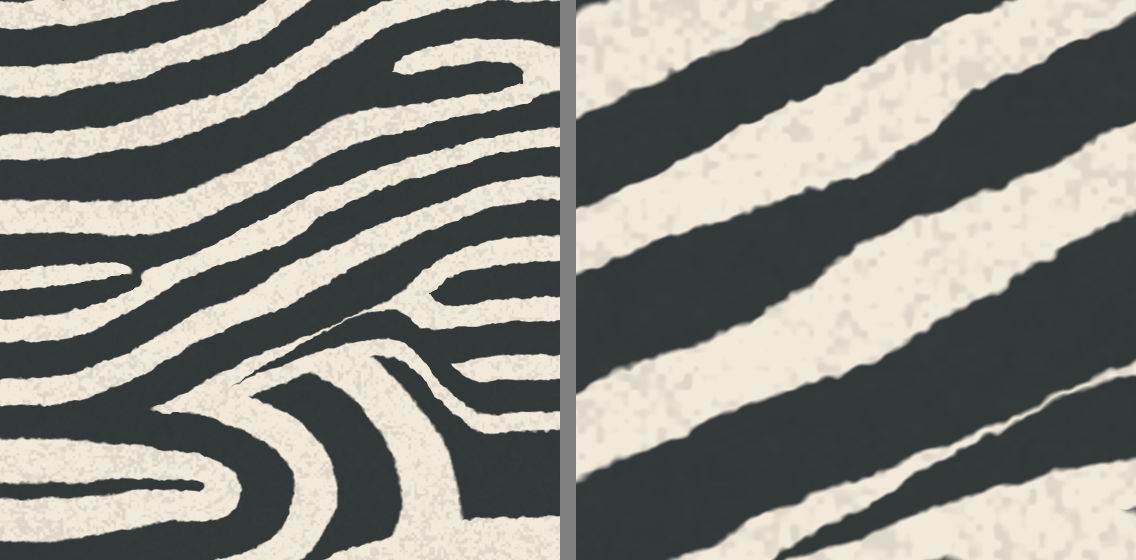
Left, the full canvas; right, a detail of the centre.
Give the GLSL for this pattern, as a three.js fragment shader.

```glsl
// Zebra hide: cream and charcoal stripes with ragged printed edges on grainy paper.
// Stripes are the cosine of a bent phase field; phase defects make the forks and ends.
// The lower part holds nested hooks, drawn as rings around a ridge line.
varying vec2 vUv;

float hash(vec2 p) {
  vec3 q = fract(vec3(p.xyx) * 0.1031);
  q += dot(q, q.yzx + 33.33);
  return fract((q.x + q.y) * q.z);
}

float noise(vec2 p) {
  vec2 i = floor(p), f = fract(p);
  f = f * f * (3.0 - 2.0 * f);
  return mix(mix(hash(i), hash(i + vec2(1.0, 0.0)), f.x),
             mix(hash(i + vec2(0.0, 1.0)), hash(i + vec2(1.0, 1.0)), f.x), f.y);
}

vec2 wobble(vec2 p) {
  return vec2(noise(p), noise(p + 47.3)) - 0.5;
}

float blob(vec2 d, float radius) {
  return exp(-dot(d, d) / (radius * radius));
}

// Adds a stripe to the right (turn = 1) or ends one (turn = -1); tone sets the tip colour.
void defect(vec2 d, float turn, float tone, inout float phase, inout float bias) {
  phase += turn * atan(d.y, d.x);
  bias += tone * blob(d, 0.022);
}

// Long stripes climbing to the right; positive is cream.
float stripes(vec2 p) {
  float h = p.y - 0.27 * smoothstep(0.05, 0.95, p.x);
  h += 0.035 * exp(-pow((h - 0.55) / 0.1, 2.0));
  float phase = 6.2832 * (h - 0.30) / 0.113;
  float bias = -0.25 + 0.75 * blob(p - vec2(0.5, 0.57), 0.08);
  defect(p - vec2(0.24, 0.50), -1.0, -0.9, phase, bias);
  defect(p - vec2(0.77, 0.48), 1.0, 0.9, phase, bias);
  defect(p - vec2(0.69, 0.87), 1.0, -0.7, phase, bias);
  defect(p - vec2(0.94, 0.85), -1.0, 0.9, phase, bias);
  return cos(phase) + bias;
}

// Hooks open to the left, widening away from the ridge.
float hooks(vec2 p) {
  vec2 d = p - vec2(0.36, 0.128);
  d.x = max(d.x + 0.12 * d.y, 0.0);
  d.y *= mix(0.75, 1.4, smoothstep(0.1, 0.5, p.x));
  float ring = log((length(d) + 0.47) / 0.51) / 0.273;
  return cos(6.2832 * min(ring, 2.5)) - 0.2;
}

void main() {
  // Broad wander of the stripes, then fine raggedness of the edges
  vec2 p = vUv + 0.022 * wobble(vUv * 6.0 + 3.0) + 0.008 * wobble(vUv * 19.0);
  p += 0.0045 * wobble(vUv * 95.0) + 0.002 * wobble(vUv * 210.0);

  // Height above the seam between the long stripes and the hooks
  float seam = p.y - 0.265 - 0.115 * smoothstep(0.3, 0.68, p.x)
             + 0.135 * smoothstep(0.7, 0.88, p.x);
  float darkRim = 0.07 * smoothstep(0.3, 0.7, p.x);
  float upper = min(stripes(p), mix(1.5, (seam - darkRim) * 50.0, smoothstep(0.25, 0.4, p.x)));
  float v = mix(hooks(p), upper, smoothstep(-0.012, 0.012, seam));

  // Cream band along the seam and cream ground at the lower right
  float band = mix(-0.03, 0.016, smoothstep(0.32, 0.4, p.x));
  v = max(v, (band - abs(seam)) * 50.0);
  v = max(v, (0.1 * smoothstep(0.45, 0.9, p.x) - 0.02 - p.y) * 50.0);

  // Paper grain and slight shading
  float grain = 0.5 * noise(vUv * 190.0) + 0.3 * noise(vUv * 75.0 + 9.0) + 0.2 * noise(vUv * 4.0);
  vec3 cream = mix(vec3(0.87, 0.84, 0.79), vec3(0.945, 0.915, 0.855),
                   smoothstep(0.28, 0.58, grain));
  vec3 charcoal = vec3(0.20, 0.22, 0.22) + 0.02 * (grain - 0.5);
  gl_FragColor = vec4(mix(charcoal, cream, smoothstep(-0.11, 0.11, v)), 1.0);
}
```
